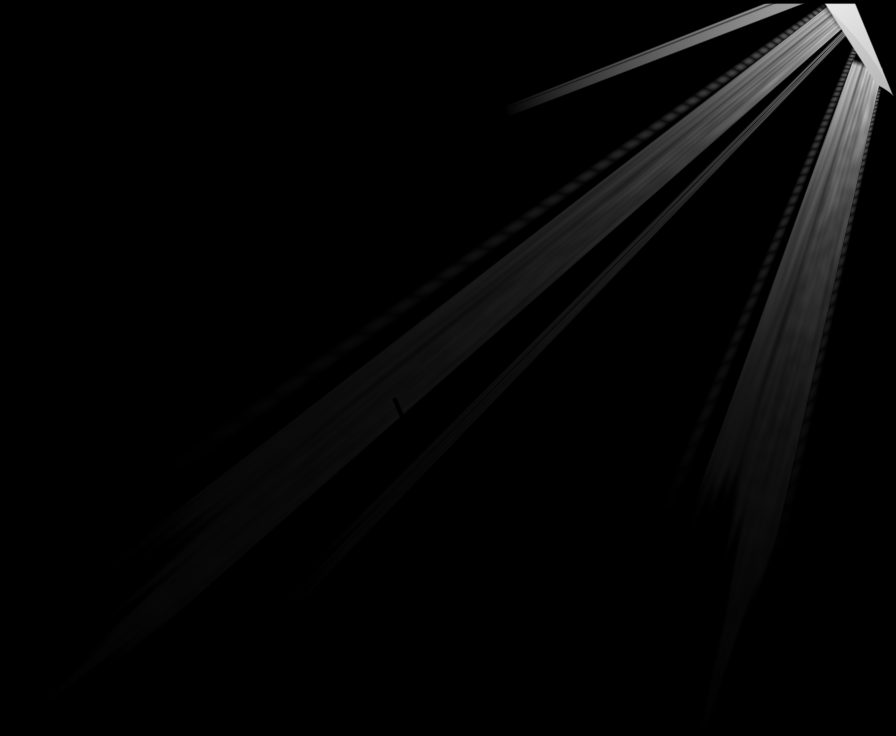
Give the GLSL for this background, as a Shadertoy shader.

```glsl
// Pale shafts of light with braided rims, fanning from a bright corner shard into black.

// Edges of each strip as (near.xy, far.xy), in units of the canvas height
const vec4 SHORT_UPPER = vec4(1.143, 1.036, 0.698, 0.860);
const vec4 SHORT_LOWER = vec4(1.167, 1.024, 0.675, 0.836);
const vec4 WIDE_UPPER  = vec4(1.111, 0.981, 0.127, 0.219);
const vec4 WIDE_LOWER  = vec4(1.143, 0.960, 0.159, 0.095);
const vec4 THIN_UPPER  = vec4(1.143, 0.956, 0.357, 0.167);
const vec4 THIN_LOWER  = vec4(1.149, 0.951, 0.389, 0.162);
const vec4 STEEP_LEFT  = vec4(1.163, 0.929, 0.921, 0.254);
const vec4 STEEP_RIGHT = vec4(1.194, 0.881, 1.048, 0.238);
const vec4 WIDE_BRAID_UPPER = vec4(1.116, 0.994, 0.159, 0.324);
const vec4 WIDE_BRAID_LOWER = vec4(1.122, 0.984, 0.159, 0.292);
const vec4 STEEP_BRAID_LEFT  = vec4(1.158, 0.937, 0.883, 0.278);
const vec4 STEEP_BRAID_RIGHT = vec4(1.167, 0.933, 0.902, 0.273);
const vec4 RIM_BRAID_LEFT  = vec4(1.191, 0.881, 1.040, 0.222);
const vec4 RIM_BRAID_RIGHT = vec4(1.198, 0.879, 1.060, 0.225);
const vec4 SHARD_LEFT  = vec4(1.121, 0.995, 1.194, 0.881);
const vec4 SHARD_RIGHT = vec4(1.162, 0.995, 1.213, 0.871);

const vec4 NICK = vec4(0.5365, 0.457, 0.546, 0.435);
const float NICK_RADIUS = 0.003;
const float TOP_MARGIN = 0.995;
const float BRAID_DENSITY = 20.0;   // beads per e-fold of distance
const float TAIL_CENTRE = 0.77;     // where across a shaft its tail hangs
const float TAIL_WIDTH = 0.13;
const vec3 LIGHT_COLOR = vec3(1.0);

// Position across and along a strip (0..1), with coverage of its two sides
struct Strip { float across, along, mask; };

float pixelSize() { return 1.0 / iResolution.y; }

vec2 gradientAt(vec2 cell) {
    float a = 6.2832 * fract(sin(dot(cell, vec2(127.1, 311.7))) * 43758.5);
    return vec2(cos(a), sin(a));
}

float gradientNoise(vec2 p) {
    vec2 i = floor(p), f = fract(p), e = vec2(1.0, 0.0);
    vec2 w = f * f * f * (f * (f * 6.0 - 15.0) + 10.0);
    float low = mix(dot(gradientAt(i), f), dot(gradientAt(i + e.xy), f - e.xy), w.x);
    float high = mix(dot(gradientAt(i + e.yx), f - e.yx),
                     dot(gradientAt(i + e.xx), f - e.xx), w.x);
    return mix(low, high, w.y);
}

float leftOf(vec2 p, vec4 edge) {
    vec2 d = normalize(edge.zw - edge.xy), v = p - edge.xy;
    return d.x * v.y - d.y * v.x;
}

float bump(float x, float centre, float width) {
    float d = (x - centre) / width;
    return exp(-d * d);
}

Strip stripAt(vec2 p, vec4 first, vec4 second) {
    float a = leftOf(p, first), b = -leftOf(p, second), px = pixelSize();
    vec4 axis = 0.5 * (first + second);
    vec2 d = axis.zw - axis.xy;
    float mask = smoothstep(-px, px, a) * smoothstep(-px, px, b);
    return Strip(a / max(a + b, 1e-4), dot(p - axis.xy, d) / dot(d, d), mask);
}

// Streaked shaft with a dark seam and a ragged, tailed end
float shaft(Strip s, float gain, float decay, float haze, float tail, float seam) {
    float u = s.across, t = s.along;
    float fine = gradientNoise(vec2(u * 13.0, t * 5.0));
    float lumps = gradientNoise(vec2(u * 6.0 + 9.0, t * 28.0));
    float reach = 0.96 + tail * bump(u, TAIL_CENTRE, TAIL_WIDTH)
                + 0.16 * gradientNoise(vec2(u * 9.0, t * 3.0 + 4.0));
    float light = gain * exp(-decay * t) + haze * max(1.0 - 0.75 * t, 0.0);
    light *= 1.0 + 0.35 * fine + 0.22 * lumps * smoothstep(0.3, 0.45, u);
    light *= 1.0 - seam * bump(u, 0.36, 0.04);
    light *= smoothstep(-0.015, 0.0, t) * (1.0 - smoothstep(reach - 0.1, reach, t));
    return s.mask * light;
}

// Slanted beads that lengthen with distance
float braid(Strip s, float gain, float decay) {
    float u = s.across, t = max(s.along, 0.0);
    float phase = BRAID_DENSITY * log(t + 0.12) + 0.5 * u;
    float bead = 0.3 + 0.7 * abs(sin(3.1416 * phase));
    float profile = sin(3.1416 * clamp(u, 0.0, 1.0));
    float ends = smoothstep(-0.01, 0.01, s.along) * (1.0 - smoothstep(0.75, 1.0, t));
    return s.mask * profile * bead * ends * gain * exp(-decay * t);
}

void mainImage(out vec4 fragColor, in vec2 fragCoord) {
    vec2 p = fragCoord / iResolution.y;
    float px = pixelSize();

    // Wide shaft, with a small nick cut out
    float light = shaft(stripAt(p, WIDE_UPPER, WIDE_LOWER), 0.6, 5.7, 0.06, 0.2, 0.3);
    vec2 d = NICK.zw - NICK.xy, v = p - NICK.xy;
    float nick = length(v - d * clamp(dot(v, d) / dot(d, d), 0.0, 1.0));
    light *= smoothstep(NICK_RADIUS - px, NICK_RADIUS + px, nick);

    // Thin and steep shafts
    light = max(light, shaft(stripAt(p, THIN_UPPER, THIN_LOWER), 0.42, 3.7, 0.0, 0.0, 0.7));
    light = max(light, shaft(stripAt(p, STEEP_LEFT, STEEP_RIGHT), 0.7, 3.2, 0.01, 0.38, 0.35));

    // Short shaft, grooved near its upper edge
    Strip s = stripAt(p, SHORT_UPPER, SHORT_LOWER);
    float groove = 1.0 - 0.45 * bump(s.across, 0.22, 0.07);
    light = max(light, s.mask * groove * 0.72 * pow(clamp(1.0 - s.along, 0.0, 1.0), 0.8));

    // Braided rims
    light = max(light, braid(stripAt(p, WIDE_BRAID_UPPER, WIDE_BRAID_LOWER), 0.42, 3.8));
    light = max(light, braid(stripAt(p, STEEP_BRAID_LEFT, STEEP_BRAID_RIGHT), 0.4, 3.0));
    light = max(light, braid(stripAt(p, RIM_BRAID_LEFT, RIM_BRAID_RIGHT), 0.45, 3.2));

    // Bright shard at the source, with a paler facet
    s = stripAt(p, SHARD_LEFT, SHARD_RIGHT);
    float facet = smoothstep(-0.05, 0.05, s.across - s.along);
    float rim = 0.9 + 0.17 * s.across;
    float shard = s.mask * (1.0 - smoothstep(rim - 0.02, rim + 0.02, s.along));
    light = mix(light, mix(0.84, 0.72, s.along) + 0.06 * facet, shard);

    light *= 1.0 - smoothstep(TOP_MARGIN - px, TOP_MARGIN + px, p.y);
    fragColor = vec4(LIGHT_COLOR * light, 1.0);
}
```
